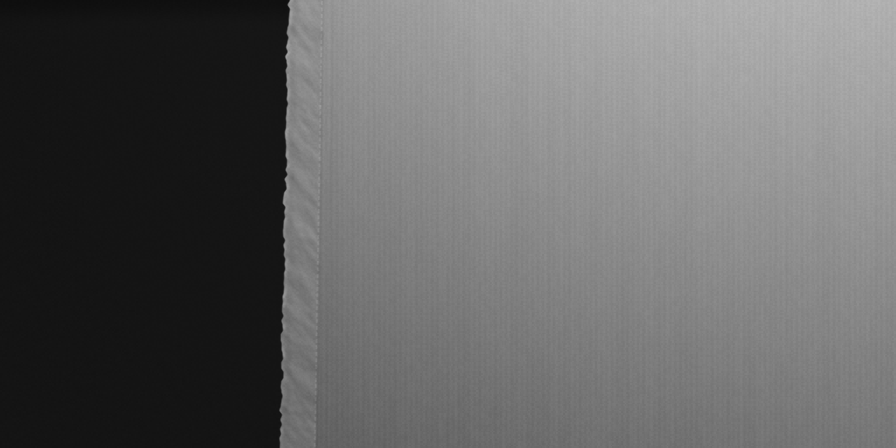
This texture is drawn by a WebGL 2 fragment shader. Its source:

```glsl
#version 300 es
precision highp float;
// A grey woven cloth lit from the upper right, lying over a dark ground.
// Its left border is a frayed, wrinkled hem closed by a stitched seam;
// the cloth is a smooth gradient with fine vertical ribs and grain.

uniform vec2 u_resolution;
out vec4 outColor;

// Lengths are in canvas heights, so x runs from 0 to 2.
const float EDGE_BOTTOM = 0.627;
const float EDGE_TOP = 0.643;
const float EDGE_WOBBLE = 0.006;
const float FRAY = 0.006;
const float HEM_WIDTH = 0.079;
const float STITCH_PITCH = 0.0145;
const float RIB_PITCH = 0.0118;
const float RIB_DEPTH = 0.007;
const float GRAIN_CELLS = 256.0;
const float GRAIN_DEPTH = 0.022;
const float WRINKLE_DEPTH = 0.15;
const float GROUND_GREY = 0.081;

// Cloth brightness at its corners, and the lift along its middle.
const float CLOTH_BOTTOM_LEFT = 0.375;
const float CLOTH_BOTTOM_RIGHT = 0.455;
const float CLOTH_TOP_LEFT = 0.580;
const float CLOTH_TOP_RIGHT = 0.690;
const float CLOTH_BULGE = 0.035;

float hash(vec2 p) {
    return fract(sin(dot(p, vec2(127.1, 311.7))) * 43758.5453);
}

float noise(vec2 p) {
    vec2 cell = floor(p);
    vec2 f = fract(p);
    f = f * f * (3.0 - 2.0 * f);
    float low = mix(hash(cell), hash(cell + vec2(1.0, 0.0)), f.x);
    float high = mix(hash(cell + vec2(0.0, 1.0)), hash(cell + vec2(1.0)), f.x);
    return mix(low, high, f.y);
}

float fbm(vec2 p) {
    float sum = 0.0;
    float gain = 0.5;
    for (int i = 0; i < 4; i++) {
        sum += gain * noise(p);
        p = p * 2.03 + 17.3;
        gain *= 0.5;
    }
    return sum;
}

float band(float x, float halfWidth, float soft) {
    return 1.0 - smoothstep(halfWidth - soft, halfWidth + soft, abs(x));
}

float clothLight(vec2 p) {
    float t = clamp((p.x - 0.7) / 1.3, 0.0, 1.0);
    float bottom = mix(CLOTH_BOTTOM_LEFT, CLOTH_BOTTOM_RIGHT, t);
    float top = mix(CLOTH_TOP_LEFT, CLOTH_TOP_RIGHT, t);
    return mix(bottom, top, p.y) + CLOTH_BULGE * 4.0 * t * (1.0 - t) * (0.5 + 0.5 * p.y);
}

float clothTexture(vec2 p) {
    float rib = sin(6.28318 * p.x / RIB_PITCH);
    float streak = noise(vec2(p.x * 75.0, p.y * 1.5)) - 0.5;
    float slub = noise(vec2(p.x * 110.0, p.y * 40.0)) - 0.5;
    return RIB_DEPTH * rib + 0.012 * streak + 0.010 * slub;
}

// Slanted folds lit as a relief: the difference of two height samples.
float hemWrinkles(vec2 q) {
    vec2 folds = vec2(q.x * 20.0, q.y * 27.0 + q.x * 22.0);
    float relief = fbm(folds + vec2(0.1, 0.35)) - fbm(folds);
    return WRINKLE_DEPTH * relief + 0.05 * (fbm(folds * 0.6 + 5.0) - 0.47);
}

void main() {
    float pixel = 1.0 / u_resolution.y;
    vec2 p = gl_FragCoord.xy * pixel;
    p.x *= 2.0 * u_resolution.y / u_resolution.x;

    // Leaning border, wavy and frayed on its outer side
    float lean = mix(EDGE_BOTTOM, EDGE_TOP, p.y);
    float edge = lean + EDGE_WOBBLE * (noise(vec2(3.0, p.y * 13.0)) - 0.5);
    edge += FRAY * (noise(vec2(8.0, p.y * 95.0)) - 0.5);
    float inside = p.x - edge;
    float seam = p.x - lean - HEM_WIDTH;

    // Dark ground, dimmer along the top
    float ground = GROUND_GREY - 0.022 * smoothstep(0.94, 1.0, p.y);
    ground += 0.008 * smoothstep(0.0, 0.6, p.x) * p.y - 0.003;
    ground += 0.006 * (hash(floor(p * GRAIN_CELLS)) - 0.5);

    // Cloth and hem
    float light = clothLight(p);
    float cloth = light + clothTexture(p);
    float hem = light + mix(0.045, -0.015, p.y) + hemWrinkles(vec2(p.x - lean, p.y));
    hem -= 0.035 * band(inside - 0.014, 0.006, 0.006) * noise(vec2(1.0, p.y * 30.0));
    float grey = mix(hem, cloth, smoothstep(-0.004, 0.004, seam));

    // Stitches: a shaded groove with short raised threads
    float stitchY = abs(fract(p.y / STITCH_PITCH) - 0.5);
    float dash = 1.0 - smoothstep(0.22, 0.38, stitchY);
    grey -= 0.030 * band(seam, 0.003, 0.003);
    grey += 0.055 * dash * band(seam + 0.003, 0.002, 0.002);
    grey -= 0.012 * band(seam - 0.022, 0.003, 0.003);

    // Pale rim with loose threads, then grain
    float rim = 1.0 - smoothstep(0.002, 0.010, inside);
    grey += rim * (0.11 * noise(vec2(p.x * 90.0, p.y * 100.0)) - 0.01);
    grey += GRAIN_DEPTH * (hash(floor(p * GRAIN_CELLS) + 9.0) - 0.5);

    float soft = max(pixel, 0.0025);
    float cover = smoothstep(-soft, soft, inside);
    outColor = vec4(vec3(mix(ground, grey, cover)), 1.0);
}
```
